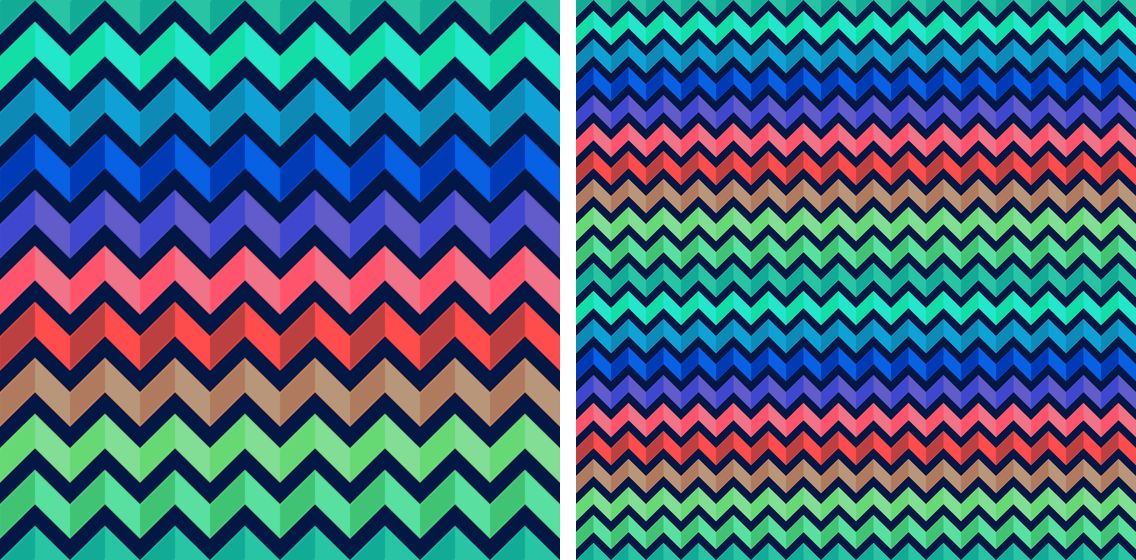
Left, the tile; right, the same tile 2 across and 2 down.
This pattern is drawn by a Shadertoy shader. Its source:

```glsl
const float COLUMNS = 8.0;
const int   ROWS = 10;
const float PEAK_TOP = 0.0385;    // depth of the first full peak below the top edge
const float AMPLITUDE = 0.0615;   // height of one zigzag
const float THICKNESS = 0.0622;   // vertical thickness of a band
const float RIM_WIDTH = 0.0024;
const float RIM_STRENGTH = 0.75;
const float HALO_WIDTH = 0.004;
const vec3  NAVY = vec3(0.012, 0.092, 0.268);
const vec3  NAVY_HALO = vec3(0.005, 0.065, 0.225);

// Faces rising to the right, from the top row down
const vec3 RISING[ROWS] = vec3[ROWS](
    vec3(0.14, 0.90, 0.80), vec3(0.06, 0.63, 0.84), vec3(0.03, 0.38, 0.89),
    vec3(0.38, 0.36, 0.79), vec3(0.94, 0.45, 0.53), vec3(1.00, 0.30, 0.30),
    vec3(0.72, 0.59, 0.48), vec3(0.51, 0.87, 0.58), vec3(0.35, 0.88, 0.63),
    vec3(0.16, 0.77, 0.64));

// Faces falling to the right
const vec3 FALLING[ROWS] = vec3[ROWS](
    vec3(0.07, 0.87, 0.65), vec3(0.05, 0.54, 0.71), vec3(0.00, 0.23, 0.71),
    vec3(0.25, 0.28, 0.81), vec3(1.00, 0.33, 0.42), vec3(0.74, 0.25, 0.25),
    vec3(0.69, 0.48, 0.37), vec3(0.40, 0.85, 0.46), vec3(0.25, 0.77, 0.45),
    vec3(0.07, 0.67, 0.59));

// Thin rims along the zigzag edges
const vec3 RIM[ROWS] = vec3[ROWS](
    vec3(0.10, 0.90, 0.71), vec3(0.05, 0.66, 0.82), vec3(0.01, 0.32, 0.83),
    vec3(0.33, 0.32, 0.78), vec3(0.98, 0.41, 0.48), vec3(0.97, 0.31, 0.29),
    vec3(0.85, 0.56, 0.40), vec3(0.46, 0.88, 0.51), vec3(0.31, 0.87, 0.53),
    vec3(0.10, 0.82, 0.67));

// Smooth coverage of the inside (negative side) of a signed distance
float coverage(float dist, float softness) {
    return 1.0 - smoothstep(-softness, softness, dist);
}

void mainImage(out vec4 fragColor, in vec2 fragCoord) {
    vec2 uv = fragCoord / iResolution.xy;
    float softness = 0.8 / min(iResolution.x, iResolution.y);
    float rows = float(ROWS);

    // Zigzag: 0 at the peaks, 1 at the troughs
    float column = fract(uv.x * COLUMNS);
    float zigzag = abs(2.0 * column - 1.0);

    // Row cells centred on each band
    float depth = 1.0 - uv.y - PEAK_TOP - AMPLITUDE * zigzag - 0.5 * THICKNESS;
    float cell = depth * rows + 0.5;
    int row = int(mod(floor(cell), rows));
    float offset = (fract(cell) - 0.5) / rows;

    // Perpendicular distance to the band edge
    float slope = 2.0 * COLUMNS * AMPLITUDE;
    float bandDist = (abs(offset) - 0.5 * THICKNESS) / sqrt(1.0 + slope * slope);

    // Alternating faces, split at every fold
    float foldDist = (abs(fract(column + 0.25) - 0.5) - 0.25) / COLUMNS;
    vec3 band = mix(FALLING[row], RISING[row], 1.0 - coverage(foldDist, softness));

    // Rim inside the band, faint dark halo outside it
    float rim = 1.0 - coverage(bandDist + RIM_WIDTH, softness);
    band = mix(band, RIM[row], RIM_STRENGTH * rim);
    vec3 ground = mix(NAVY_HALO, NAVY, smoothstep(0.0, HALO_WIDTH, bandDist));

    fragColor = vec4(mix(ground, band, coverage(bandDist, softness)), 1.0);
}
```
